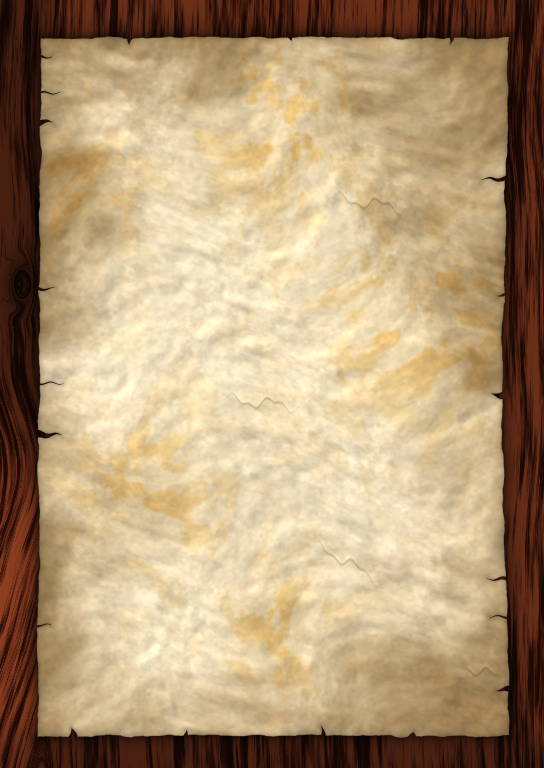
Write a Shadertoy shader that draws this texture.

```glsl
#define ASPECT 0.707
#define OCTAVES 4
#define PAPER_LIGHT vec3(0.945, 0.885, 0.755)
#define PAPER_AGED vec3(0.63, 0.52, 0.35)
#define STAIN_TINT vec3(0.97, 0.88, 0.69)
#define WOOD_DEEP vec3(0.12, 0.035, 0.015)
#define WOOD_RED vec3(0.46, 0.205, 0.105)
#define RELIEF 0.30
#define ROUGHNESS 0.007
#define SHADOW_WIDTH 0.010

// Tears: position along the side, depth, half width
const vec3 LEFT_TEARS[7] = vec3[7](
    vec3(.926, .014, .0015), vec3(.879, .024, .0012), vec3(.841, .016, .004),
    vec3(.624, .020, .002), vec3(.501, .030, .001), vec3(.434, .030, .005),
    vec3(.186, .018, .0015));
const vec3 RIGHT_TEARS[6] = vec3[6](
    vec3(.767, .030, .003), vec3(.616, .010, .002), vec3(.486, .014, .005),
    vec3(.246, .024, .0025), vec3(.197, .022, .0015), vec3(.102, .016, .004));
const vec3 BOTTOM_TEARS[4] = vec3[4](
    vec3(.094, .012, .006), vec3(.241, .006, .003),
    vec3(.419, .011, .003), vec3(.536, .006, .006));
const vec3 TOP_TEARS[3] = vec3[3](
    vec3(.169, .007, .003), vec3(.378, .004, .003), vec3(.586, .008, .003));

// Soft spots: centre, radius
const vec3 STAINS[5] = vec3[5](
    vec3(.104, .753, .07), vec3(.54, .58, .13), vec3(.195, .36, .10),
    vec3(.365, .18, .08), vec3(.36, .84, .11));
const vec3 PALE[3] = vec3[3](
    vec3(.22, .77, .11), vec3(.25, .23, .11), vec3(.36, .52, .15));

// Creases: centre, half length, slope
const vec4 CREASES[4] = vec4[4](
    vec4(.48, .735, .06, -.15), vec4(.34, .475, .06, -.1),
    vec4(.45, .268, .05, -.6), vec4(.625, .125, .03, -.35));

vec2 hash2(vec2 p) {
    return fract(sin(vec2(dot(p, vec2(127.1, 311.7)), dot(p, vec2(269.5, 183.3)))) * 43758.5);
}

// Smooth cellular noise: jittered cells blended by nearness
float cells(vec2 p) {
    vec2 base = floor(p), f = p - base, sum = vec2(0.0);
    for (int j = -1; j <= 1; j++)
    for (int i = -1; i <= 1; i++) {
        vec2 o = vec2(i, j), r = o + hash2(base + o) - f;
        sum += exp(-6.0 * dot(r, r)) * vec2(hash2(base + o + 17.0).x, 1.0);
    }
    return sum.x / sum.y;
}

float layers(vec2 p) {
    float total = 0.0, amp = 0.5, norm = 0.0;
    for (int i = 0; i < OCTAVES; i++) {
        total += amp * cells(p);
        norm += amp;
        p = p * 2.03 + 17.3;
        amp *= 0.55;
    }
    return total / norm;
}

float spot(vec2 p, vec3 s) {
    vec2 r = (p - s.xy) / s.z;
    return exp(-dot(r, r));
}

float tear(float along, float depth, vec3 t) {
    float offset = abs(along - t.x + 0.0015 * sin(depth * 260.0 + t.x * 40.0));
    return max(offset - t.z * (1.0 - depth / t.y), depth - t.y);
}

// Positive inside the sheet
float sheet(vec2 p) {
    float left = p.x - mix(.0485, .0535, p.y) + ROUGHNESS * (layers(vec2(p.y * 24.0, 3.0)) - 0.5);
    float right = .6575 + .004 * cos(6.28 * p.y) - p.x + ROUGHNESS * (layers(vec2(p.y * 24.0, 9.0)) - 0.5);
    float rough = ROUGHNESS * (layers(vec2(p.x * 30.0, 5.0)) - 0.5);
    float bottom = p.y - .042 + rough, top = .951 - p.y - rough;
    float d = min(min(left, right), min(bottom, top));
    for (int i = 0; i < 7; i++) d = min(d, tear(p.y, left, LEFT_TEARS[i]));
    for (int i = 0; i < 6; i++) d = min(d, tear(p.y, right, RIGHT_TEARS[i]));
    for (int i = 0; i < 4; i++) d = min(d, tear(p.x, bottom, BOTTOM_TEARS[i]));
    for (int i = 0; i < 3; i++) d = min(d, tear(p.x, top, TOP_TEARS[i]));
    return d;
}

vec3 paper(vec2 p, float inside) {
    vec2 w = p + 0.018 * vec2(sin(p.y * 17.0 + 2.0 * sin(p.x * 13.0)), sin(p.x * 19.0 + p.y * 11.0));
    float cloud = layers(w * vec2(7.0, 10.0));
    vec2 fibre = w * vec2(26.0, 36.0);
    float relief = layers(fibre) - layers(fibre + vec2(-0.25, 0.35));

    // Ageing towards the border
    vec2 q = pow(abs((p - vec2(.345, .49)) / vec2(.315, .465)), vec2(2.6));
    float pale = 0.0, stained = 0.15;
    for (int i = 0; i < 3; i++) pale += spot(p, PALE[i]);
    for (int i = 0; i < 5; i++) stained += spot(p, STAINS[i]);
    float age = smoothstep(0.46, 1.22, pow(q.x + q.y, 0.385) + 0.8 * (0.5 - cloud) - 0.08 * pale);
    vec3 col = mix(PAPER_LIGHT, PAPER_AGED, age);

    // Ochre flecks, relief and pores
    float flecks = smoothstep(0.46, 0.68, layers(w * 30.0 + 5.0));
    col *= mix(vec3(1.0), STAIN_TINT, min(stained, 1.0) * (0.25 + 0.85 * flecks));
    col *= 1.0 + RELIEF * relief + 0.07 * (cells(p * 190.0) - 0.5) + 0.12 * (cloud - 0.5);
    for (int i = 0; i < 4; i++) {
        vec4 c = CREASES[i];
        vec2 r = p - c.xy;
        float h = r.y - c.w * r.x - 0.006 * sin(r.x * 120.0) - 0.003 * sin(r.x * 290.0);
        float fade = 1.0 - smoothstep(0.3, 1.0, abs(r.x) / c.z);
        col *= 1.0 + fade * (0.05 * exp(-pow((h - .004) / .003, 2.0)) - 0.16 * exp(-pow(h / .0018, 2.0)));
    }
    return col * (1.0 - 0.22 * exp(-max(inside, 0.0) / 0.004));
}

vec3 wood(vec2 p, float outside) {
    float leftPlank = 1.0 - smoothstep(.05, .09, p.x);
    float figured = leftPlank * (1.0 - smoothstep(.32, .52, p.y));
    vec2 k = (p - vec2(.026, .63)) * vec2(50.0, 28.0);
    float knot = exp(-dot(k, k));
    float x = p.x + .004 * sin(p.y * 9.0) + .002 * sin(p.y * 23.0 + 1.0);
    x += 0.02 * knot * sin(length(k) * 5.0) - 0.3 * figured * (p.y - 0.25);
    float grain = 0.55 * layers(vec2(x * 95.0, p.y * 7.0)) + 0.45 * layers(vec2(x * 300.0, p.y * 14.0));
    vec3 col = mix(WOOD_DEEP, WOOD_RED, smoothstep(0.32, 0.62, grain));
    float plankLight = mix(0.9, mix(0.62, 1.2, figured), leftPlank);
    plankLight *= mix(0.7, 1.0, smoothstep(0.0, 0.09, p.y)) * (1.0 - 0.6 * knot);
    return col * plankLight * (1.0 - 0.6 * exp(-max(outside, 0.0) / SHADOW_WIDTH));
}

void mainImage(out vec4 fragColor, in vec2 fragCoord) {
    vec2 p = fragCoord / iResolution.xy * vec2(ASPECT, 1.0);
    float pixel = 0.8 / iResolution.y, d = sheet(p);
    float cover = smoothstep(-pixel, pixel, d);
    vec3 col = vec3(0.0);
    if (cover > 0.0) col += cover * paper(p, d);
    if (cover < 1.0) col += (1.0 - cover) * wood(p, -d);
    fragColor = vec4(clamp(col, 0.0, 1.0), 1.0);
}
```
